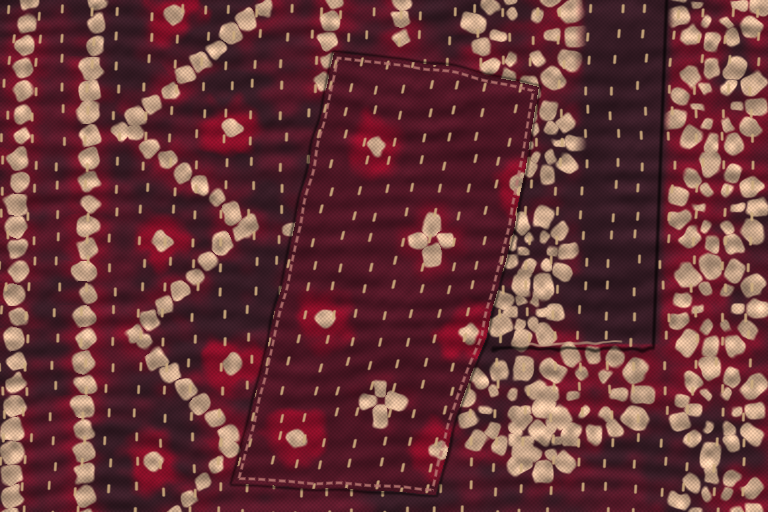
Give the GLSL for this texture, as a Shadertoy shader.

```glsl
// Quilted tie-dyed cloth: trails and rings of pale dots, red blooms, a sewn
// patch, a dark panel and running stitch. Distance fields place the dye;
// stretched noise gives puckers and weave.

const float TAU = 6.2831853;
const vec3 INK = vec3(.205, .105, .14), WINE = vec3(.33, .095, .155);
const vec3 CRIMSON = vec3(.53, .055, .15), CREAM = vec3(.8, .66, .55);

float hash(vec2 p) {
 vec3 h = fract(p.xyx * vec3(.1031, .103, .0973));
 h += dot(h, h.yzx + 33.33);
 return fract((h.x + h.y) * h.z);
}
float noise(vec2 p) {
 vec2 i = floor(p), f = fract(p);
 f *= f * (3. - 2. * f);
 return mix(mix(hash(i), hash(i + vec2(1, 0)), f.x),
  mix(hash(i + vec2(0, 1)), hash(i + 1.), f.x), f.y);
}
vec2 wobble(vec2 p, float freq) {
 return vec2(noise(p * freq), noise(p * freq + 19.)) - .5;
}
float fill(float d, float soft) { return 1. - smoothstep(-soft, soft, d); }
float segment(vec2 p, vec2 a, vec2 b) {
 vec2 e = b - a;
 return length(p - a - e * clamp(dot(p - a, e) / dot(e, e), 0., 1.));
}
// Squarish dot
float petal(vec2 d, float r) {
 d = abs(d);
 return pow(dot(d * d, d) + 1e-9, 1. / 3.) - r;
}
// Dots along a line
float trail(vec2 p, vec2 a, vec2 b, float gap, float r) {
 vec2 t = normalize(b - a);
 float k = clamp(floor(dot(p - a, t) / gap), 0., floor(length(b - a) / gap));
 float h = hash(vec2(k, 90. * a.x + 37. * a.y));
 vec2 d = p - a - t * (k + .5) * gap - vec2(-t.y, t.x) * (h - .5) * .01;
 return petal(mat2(.9, .43, -.43, .9) * d, r * (.82 + .32 * h));
}
// Dots around a circle
float ring(vec2 p, vec2 c, float R, float n, float r) {
 vec2 d = p - c;
 float k = mod(floor(atan(d.y, d.x) / TAU * n + .5), n), a = k * TAU / n;
 float h = hash(vec2(k + 3., 71. * c.x + 113. * c.y));
 vec2 u = vec2(cos(a), sin(a));
 vec2 l = vec2(dot(d, u) - R * (.88 + .24 * h), dot(d, vec2(-u.y, u.x)));
 return petal(l * vec2(.88, 1.1), r * (.75 + .4 * h));
}
float rosette(vec2 p, vec2 c, float R) {
 return min(ring(p, c, R, floor(R * 143.), .02), ring(p, c, R * .52, 6., .012));
}
// Signed distance to the patch, and length along its border
vec2 patchField(vec2 p) {
 vec2 v[10] = vec2[](vec2(.655, .105), vec2(.85, .125), vec2(1.055, .17),
  vec2(1.015, .39), vec2(.95, .66), vec2(.9, .78), vec2(.85, .965),
  vec2(.455, .945), vec2(.51, .73), vec2(.58, .42));
 float best = 9., along, total = 0., s = 1.;
 for (int i = 0; i < 10; i++) {
  vec2 e = v[(i + 1) % 10] - v[i], w = p - v[i];
  float t = clamp(dot(w, e) / dot(e, e), 0., 1.), d = length(w - e * t);
  if (d < best) { best = d; along = total + t * length(e); }
  total += length(e);
  if ((w.y < 0.) != (w.y < e.y) && w.x < e.x * w.y / e.y) s = -s;
 }
 return vec2(s * best, along);
}
float groundDots(vec2 p) {
 vec2 z[6] = vec2[](vec2(.53, 0), vec2(.245, .25), vec2(.48, .435),
  vec2(.265, .655), vec2(.46, .86), vec2(.34, 1));
 float d = ring(p, vec2(.595, .45), .024, 4., .016);
 for (int i = 0; i < 5; i++) d = min(d, trail(p, z[i], z[i + 1], .041, .018));
 d = min(d, trail(p, vec2(.655, -.02), vec2(.63, .16), .04, .017));
 d = min(d, trail(p, vec2(.79, -.02), vec2(.78, .08), .038, .018));
 // Two bowed columns
 vec2 bent = p - vec2(.025 * (1. - p.y) * (1. - p.y), 0);
 for (float x = .026; x < .2; x += .137)
  d = min(d, trail(bent, vec2(x, -.02), vec2(x, 1), .044, .02));
 for (float y = .01; y < 1.1; y += .198)
  d = min(d, rosette(p, vec2(1.4, y), .079));
 vec3 c[7] = vec3[](vec3(1.025, .07, .095), vec3(1.06, .28, .065),
  vec3(1.05, .49, .065), vec3(1.03, .61, .055), vec3(.985, .8, .08),
  vec3(1.16, .77, .085), vec3(1.06, .86, .06));
 for (int i = 0; i < 7; i++) d = min(d, rosette(p, c[i].xy, c[i].z));
 return d;
}
// Red bloom in x, pale heart distance in y
vec2 blooms(vec2 p, bool onPatch) {
 vec2 c[11] = vec2[](vec2(.34, .03), vec2(.453, .25), vec2(.316, .47),
  vec2(.455, .71), vec2(.3, .9), vec2(.735, .285), vec2(.635, .622),
  vec2(.58, .857), vec2(.915, .65), vec2(1.015, .36), vec2(.86, .88));
 vec2 o = vec2(0, 9);
 float rough = .04 * (noise(p * 32.) - .5);
 for (int i = onPatch ? 5 : 0; i < (onPatch ? 11 : 5); i++) {
  vec2 d = p - c[i];
  o.x = max(o.x, 1. - smoothstep(.032, .07, length(d) + rough));
  o.y = min(o.y, petal(mat2(.8, .6, -.6, .8) * d, .018));
 }
 return o;
}
float pucker(vec2 p) {
 float row = sin(TAU * (p.y / .047 + 1.1 * noise(p * vec2(5, 7))));
 return .28 * row + .75 * noise(p * vec2(13, 42)) + .3 * noise(p * 60.);
}
// Short dashes on a jittered grid
float stitches(vec2 p, float lean) {
 p.x += lean * p.y + .012 * noise(p * 6.);
 vec2 size = vec2(.054, .049), id = floor(p / size);
 vec2 d = p - (id + .5) * size - (vec2(hash(id), hash(id + 47.)) - .5) * .018;
 d.y -= clamp(d.y, -.006, .006);
 return length(d) - .0027;
}
void mainImage(out vec4 fragColor, in vec2 fragCoord) {
 vec2 p = fragCoord / iResolution.y;
 p.y = 1. - p.y;
 float soft = max(1. / iResolution.y, .002);
 vec2 q = p + .009 * wobble(p, 55.), border = patchField(p + .006 * wobble(p, 18.));
 bool onPatch = border.x < 0.;
 float cloud = noise(p * vec2(9, 7)) * .6 + noise(p * vec2(25, 38)) * .4;
 // Dyed ground and dark panel
 float seamX = 1.302 - .038 * p.y, strip = smoothstep(0., .02, p.x - seamX);
 float panel = smoothstep(1.12, 1.15, p.x) * (1. - strip) * fill(p.y - .672, .003);
 vec3 col = mix(INK, WINE, smoothstep(.3, .75, cloud + .13 * strip));
 vec2 bloom = blooms(q, onPatch);
 float pale = bloom.y;
 if (onPatch) {
  col = WINE * mix(.8, 1.02, cloud);
  pale = min(pale, ring(q, vec2(.845, .47), .027, 4., .018));
  pale = min(pale, ring(q, vec2(.742, .785), .027, 4., .018));
 } else pale = min(pale, groundDots(q));
 float fringe = fill(pale - .017, .018) * smoothstep(.15, .75, cloud);
 col = mix(col, CRIMSON, max(fringe * .6, bloom.x * .92));
 col = mix(col, INK * mix(.85, 1.15, cloud), panel);
 vec3 cream = CREAM * (.8 + .3 * noise(p * 70.));
 col = mix(col, cream, fill(pale, soft * 1.4) * (1. - panel));
 // Relief and weave
 col *= clamp(1. + .42 * (pucker(p) - pucker(p + vec2(.003, .008))), .55, 1.4);
 col *= 1. + .1 * sin(p.x * 785.) * sin(p.y * 785.);
 // Seams and frayed hem
 float hem = segment(q, vec2(.96, .682), vec2(1.275, .682));
 float seam = min(abs(p.x - seamX) + step(.68, p.y), hem);
 col *= 1. - .65 * fill(seam - .003, .003);
 float fray = segment(q, vec2(1.03, .675), vec2(1.21, .668)) - .0025;
 col = mix(col, cream, fill(fray, soft) * .7);
 // Stitches, patch fold and sewn border
 float sew = stitches(p, onPatch ? .22 : .03);
 col = mix(col, vec3(.8, .67, .49), fill(sew, soft) * .92);
 col *= 1. - .6 * fill(abs(border.x - .003) - .002, .004);
 float dash = abs(fract(border.y / .019) - .5) * .019 - .0062;
 dash = max(abs(border.x + .01) - .0026, dash);
 col = mix(col, vec3(.7, .45, .43), fill(dash, soft) * .9);
 fragColor = vec4(col, 1);
}
```
